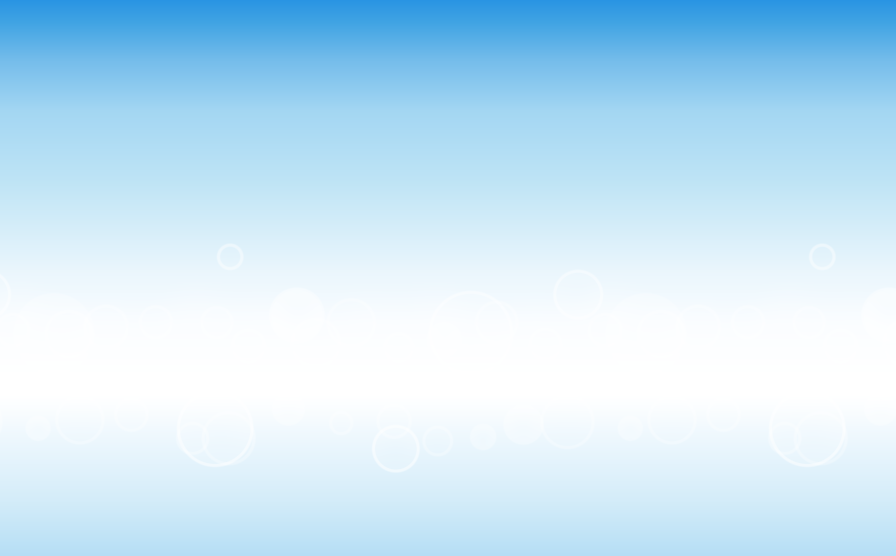
Reproduce this background procedurally as a WebGL 2 fragment shader.

```glsl
#version 300 es
// Blue sky fading into a bright white haze band with faint drifting bubbles.
precision highp float;
uniform vec2 u_resolution;
out vec4 fragColor;

const float PERIOD = 1.065; // horizontal repeat, in canvas heights

float hash(float n) {
    return fract(sin(n * 12.9898) * 43758.5453);
}

// Adds the next gradient stop above the colour found so far.
vec3 blend(vec3 base, vec3 next, float from, float to, float t) {
    return mix(base, next, clamp((t - from) / (to - from), 0.0, 1.0));
}

vec3 sky(float t) {
    vec3 c = vec3(0.16, 0.58, 0.89);
    c = blend(c, vec3(0.25, 0.64, 0.89), 0.0, 0.04, t);
    c = blend(c, vec3(0.46, 0.74, 0.92), 0.04, 0.11, t);
    c = blend(c, vec3(0.64, 0.84, 0.95), 0.11, 0.2, t);
    c = blend(c, vec3(0.74, 0.89, 0.96), 0.2, 0.32, t);
    c = blend(c, vec3(0.92, 0.965, 0.99), 0.32, 0.49, t);
    c = blend(c, vec3(0.975, 0.988, 1.0), 0.49, 0.58, t);
    c = blend(c, vec3(1.0), 0.58, 0.68, t);
    c = blend(c, vec3(1.0), 0.68, 0.71, t);
    c = blend(c, vec3(0.92, 0.965, 0.992), 0.71, 0.8, t);
    c = blend(c, vec3(0.83, 0.925, 0.975), 0.8, 0.9, t);
    return blend(c, vec3(0.71, 0.87, 0.96), 0.9, 1.0, t);
}

// Opacity of one bubble: a soft rim over a faint fill, repeated sideways.
float bubble(vec2 p, vec2 center, float radius, float rim, float fill) {
    vec2 q = p - center;
    q.x = mod(q.x + 0.5 * PERIOD, PERIOD) - 0.5 * PERIOD;
    float d = length(q) - radius;
    float pixel = 1.0 / u_resolution.y;
    float edge = 1.0 - smoothstep(0.001, 0.003 + pixel, abs(d));
    float inside = 1.0 - smoothstep(-pixel, pixel, d);
    float shade = fill * (0.5 + 0.5 * smoothstep(-radius, 0.0, d));
    return max(rim * edge, shade * inside);
}

void main() {
    vec2 p = gl_FragCoord.xy / u_resolution.y;
    vec3 color = sky(1.0 - p.y);

    // Uneven upper fringe of the haze
    float wave = p.x * 6.28318 / PERIOD;
    float crest = 0.46 + 0.015 * sin(wave * 3.0 + 1.0) + 0.008 * sin(wave * 7.0);
    float haze = smoothstep(crest + 0.03, crest - 0.07, p.y) * smoothstep(0.22, 0.32, p.y);
    float clear = 1.0 - 0.3 * haze;

    // Large landmark bubbles
    clear *= 1.0 - bubble(p, vec2(0.414, 0.538), 0.021, 0.45, 0.04);
    clear *= 1.0 - bubble(p, vec2(0.847, 0.401), 0.073, 0.45, 0.12);
    clear *= 1.0 - bubble(p, vec2(0.097, 0.400), 0.070, 0.25, 0.25);
    clear *= 1.0 - bubble(p, vec2(0.534, 0.433), 0.047, 0.40, 0.50);
    clear *= 1.0 - bubble(p, vec2(1.040, 0.470), 0.042, 0.45, 0.12);
    clear *= 1.0 - bubble(p, vec2(0.712, 0.193), 0.040, 0.55, 0.15);
    clear *= 1.0 - bubble(p, vec2(0.387, 0.229), 0.066, 0.55, 0.15);

    // Small bubbles scattered along both edges of the white band
    for (int i = 0; i < 24; i++) {
        float n = float(i);
        float low = mod(n, 2.0);
        float x = (n + hash(n + 3.0)) * PERIOD / 24.0;
        float y = mix(0.405, 0.235, low) + 0.065 * (hash(n + 41.0) - 0.5);
        float radius = mix(0.018, 0.047, hash(n + 87.0));
        float solid = step(0.7, hash(n + 19.0));
        clear *= 1.0 - bubble(p, vec2(x, y), radius, 0.3, mix(0.06, 0.3, solid));
    }

    fragColor = vec4(mix(vec3(1.0), color, clear), 1.0);
}
```
